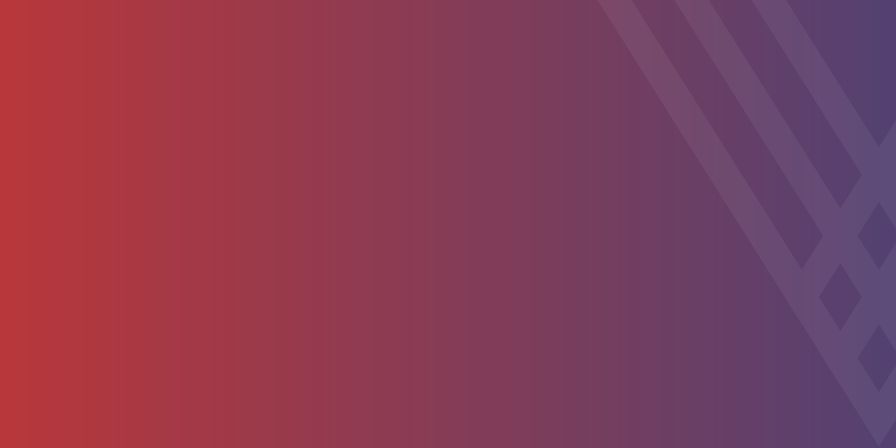
Give the GLSL for this background, as a Shadertoy shader.

```glsl
#define LEFT_COLOR vec3(0.725, 0.215, 0.228)
#define RIGHT_COLOR vec3(0.325, 0.255, 0.445)
#define BAND_TINT 0.055
#define BAND_COUNT 3
#define BAND_START 1.333
#define BAND_SPACING 0.1723
#define BAND_WIDTH 0.0768
#define BAND_SLOPE 0.631
#define MIRROR_X 1.962

// Soft step centred on zero; edge is one pixel wide
float cover(float dist, float pixel) {
    return clamp(dist / pixel + 0.5, 0.0, 1.0);
}

// Parallel slanted bands; offset is the horizontal shift along the top edge
float slantedBands(float offset, float pixel) {
    float mask = 0.0;
    for (int i = 0; i < BAND_COUNT; i++) {
        float center = BAND_START + 0.5 * BAND_WIDTH + float(i) * BAND_SPACING;
        mask = max(mask, cover(0.5 * BAND_WIDTH - abs(offset - center), pixel));
    }
    return mask;
}

void mainImage(out vec4 fragColor, in vec2 fragCoord) {
    vec2 p = fragCoord / iResolution.y;
    float pixel = length(vec2(1.0, BAND_SLOPE)) / iResolution.y;

    // Horizontal gradient
    vec3 color = mix(LEFT_COLOR, RIGHT_COLOR, fragCoord.x / iResolution.x);

    // Two mirrored band sets, joined into a lattice
    float drop = BAND_SLOPE * (1.0 - p.y);
    float falling = p.x - drop;
    float rising = 2.0 * MIRROR_X - p.x - drop;
    float lattice = max(slantedBands(falling, pixel), slantedBands(rising, pixel));

    // Keep only the inside of the outermost V
    lattice *= cover(min(falling, rising) - BAND_START, pixel);

    color = mix(color, vec3(1.0), BAND_TINT * lattice);
    fragColor = vec4(color, 1.0);
}
```
